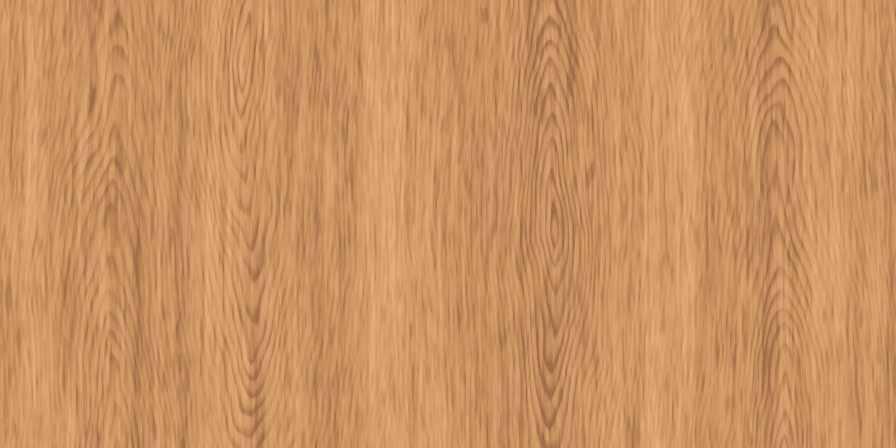
A Shadertoy shader for this texture:

```glsl
// Oak veneer with upright grain: pale and dark boards, cathedral figures, fibres.
// Figures are rings cut by a slanted plane, pointed by a norm below two.
// Stretched value noise adds streaks, fibres and short dark pores.

const vec3 DARK_WOOD  = vec3(0.63, 0.43, 0.285);
const vec3 MID_WOOD   = vec3(0.80, 0.58, 0.38);
const vec3 LIGHT_WOOD = vec3(0.90, 0.695, 0.495);

const float RING_SPACING   = 0.0112;
const float RING_CONTRAST  = 0.13;  // straight grain between figures
const float CORE_CONTRAST  = 0.27;  // extra contrast inside a figure
const float ARCH_NORM      = 1.5;   // lower is more pointed
const float BOARD_CONTRAST = 0.80;
const float STREAK_AMOUNT  = 0.25;
const float FIBRE_AMOUNT   = 0.34;
const float PORE_AMOUNT    = 0.20;
const float TONE_LIFT      = 0.105;

// Board tones, evenly spaced from left to right.
const int BOARDS = 17;
const float BOARD_TONE[BOARDS] = float[BOARDS](
    0.52, 0.52, 0.46, 0.43, 0.55, 0.45, 0.37, 0.64, 0.50,
    0.39, 0.38, 0.49, 0.67, 0.47, 0.46, 0.58, 0.42);

// Each figure: axis x, height of its eye, slope of the cut, strength.
const int FIGURES = 4;
const float FIGURE_WIDTH = 0.075;
const vec4 FIGURE[FIGURES] = vec4[FIGURES](
    vec4(0.25, -0.12, 0.15, 0.45),
    vec4(0.55,  0.86, 0.18, 0.85),
    vec4(1.23,  0.48, 0.17, 1.00),
    vec4(1.74, -0.05, 0.17, 0.75));

float hash(vec2 cell) {
    uvec2 q = uvec2(ivec2(cell)) * uvec2(1597334673u, 3812015801u);
    uint n = (q.x ^ q.y) * 1597334673u;
    n = (n ^ (n >> 15)) * 2246822519u;
    n ^= n >> 13;
    return float(n >> 8) / 16777216.0;
}

float noise(vec2 p) {
    vec2 cell = floor(p);
    vec2 f = fract(p);
    f = f * f * (3.0 - 2.0 * f);
    return mix(mix(hash(cell), hash(cell + vec2(1, 0)), f.x),
               mix(hash(cell + vec2(0, 1)), hash(cell + vec2(1, 1)), f.x), f.y);
}

// Noise centred on zero; each column is shifted so that rows do not line up.
float grain(vec2 p, float across, float along) {
    vec2 q = p * vec2(across, along) + across * 1.7;
    float column = floor(q.x);
    float f = fract(q.x);
    float a = noise(vec2(column, q.y + 9.0 * hash(vec2(column, 3.0))));
    float b = noise(vec2(column + 1.0, q.y + 9.0 * hash(vec2(column + 1.0, 3.0))));
    return mix(a, b, f * f * (3.0 - 2.0 * f)) - 0.5;
}

float boardTone(float x) {
    float s = clamp(x * 0.5, 0.0, 0.9999) * float(BOARDS - 1);
    int i = int(s);
    float tone = mix(BOARD_TONE[i], BOARD_TONE[i + 1], smoothstep(0.2, 0.8, fract(s)));
    return mix(0.5, tone, BOARD_CONTRAST);
}

// Returns the ring radius and how deep the point lies inside a figure.
vec2 figureField(vec2 p) {
    float radius = 10.0;
    float core = 0.0;
    for (int i = 0; i < FIGURES; i++) {
        vec4 fig = FIGURE[i];
        vec2 seed = vec2(float(i), p.y);
        float offset = p.x - fig.x - 0.03 * grain(seed, 7.0, 3.0);
        float depth = fig.z * (p.y - fig.y) + 0.02 * grain(seed, 5.0, 5.0);
        vec2 powered = pow(abs(vec2(offset, depth)) + 1e-5, vec2(ARCH_NORM));
        radius = min(radius, pow(powered.x + powered.y, 1.0 / ARCH_NORM));
        core = max(core, fig.w * exp(-offset * offset / (FIGURE_WIDTH * FIGURE_WIDTH)));
    }
    return vec2(radius, core);
}

// Dark late-wood line: slow rise, quicker fall, softened to the pixel size.
float ringLine(float radius, float pixel) {
    float f = fract(radius / RING_SPACING);
    float soft = clamp(pixel / RING_SPACING, 0.12, 0.4);
    return smoothstep(0.3, 0.8, f) * (1.0 - smoothstep(1.0 - soft, 1.0, f));
}

void mainImage(out vec4 fragColor, in vec2 fragCoord) {
    // Height is 1; the vertical axis follows the grain.
    vec2 p = fragCoord / iResolution.y;
    float pixel = 1.0 / iResolution.y;

    // Gentle bending shared by boards and fibres
    vec2 bent = p + vec2(0.015 * (noise(p * vec2(5.0, 2.2)) - 0.5), 0.0);

    // Growth rings
    vec2 field = figureField(p);
    float radius = field.x + 0.018 * (noise(p * vec2(14.0, 5.0)) - 0.5)
                           + 0.007 * (noise(p * vec2(36.0, 15.0)) - 0.5);
    float patchy = 0.5 + noise(p * vec2(40.0, 9.0));
    float rings = ringLine(radius, pixel) * patchy
                * (RING_CONTRAST + CORE_CONTRAST * field.y);

    // Streaks, fibres and pores
    float streaks = grain(bent, 60.0, 1.2) + 0.6 * grain(bent, 17.0, 0.7);
    float fibres = grain(bent, 150.0, 6.0) + 0.7 * grain(bent, 215.0, 32.0);
    float pores = smoothstep(0.08, 0.36, grain(bent, 190.0, 21.0));

    float tone = boardTone(bent.x) + TONE_LIFT
               + STREAK_AMOUNT * streaks + FIBRE_AMOUNT * fibres
               - PORE_AMOUNT * pores - rings;

    // Tone to wood colour
    tone = clamp(tone, 0.0, 1.0);
    vec3 color = mix(DARK_WOOD, MID_WOOD, min(tone * 2.0, 1.0));
    color = mix(color, LIGHT_WOOD, max(tone * 2.0 - 1.0, 0.0));
    fragColor = vec4(color, 1.0);
}
```
